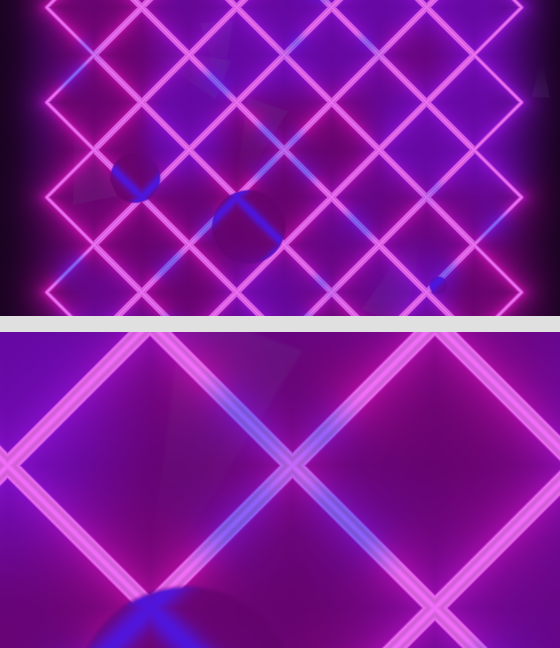
Top: the whole. Bottom: its middle third, enlarged.
Reproduce this background procedurally as a WebGL 2 fragment shader.

```glsl
#version 300 es
precision highp float;
// A diamond lattice of neon tubes, five cells wide, on a dark purple wall.
// Rotated lattice coordinates give each tube segment an id; nearby segments
// are looped over for core, halo and blue tint, then breaks and shards added.

uniform vec2 u_resolution;
out vec4 fragColor;

// Lengths are fractions of the canvas height
const float PITCH = 0.3005;
const vec2 LEFT_TIP = vec2(0.148, 0.676);
const float COLUMNS = 5.0;
const float TUBE_RADIUS = 0.0093;
const float RIM_RADIUS = 0.0055;

const vec3 NIGHT = vec3(0.10, 0.01, 0.13);
const vec3 PLUM = vec3(0.39, 0.01, 0.42);
const vec3 VIOLET = vec3(0.39, 0.03, 0.63);
const vec3 MAGENTA = vec3(0.80, 0.06, 0.70);
const vec3 PURPLE = vec3(0.58, 0.07, 0.85);
const vec3 TUBE_PINK = vec3(0.95, 0.43, 0.98);
const vec3 TUBE_BLUE = vec3(0.42, 0.36, 0.98);
const vec3 DEAD_BLUE = vec3(0.29, 0.09, 0.92);
const vec3 GLASS = vec3(0.45, 0.40, 0.60);

// Broken zones: centre and radius
const vec3 BREAKS[3] = vec3[3](
  vec3(0.428, 0.437, 0.079), vec3(0.787, 0.282, 0.116), vec3(1.387, 0.097, 0.028));

float hash(vec2 p) {
  return fract(sin(dot(p, vec2(127.1, 311.7))) * 43758.5453);
}

float noise(vec2 p) {
  vec2 i = floor(p), f = fract(p);
  f = f * f * (3.0 - 2.0 * f);
  return mix(mix(hash(i), hash(i + vec2(1, 0)), f.x),
             mix(hash(i + vec2(0, 1)), hash(i + vec2(1, 1)), f.x), f.y);
}

float disc(float d, float radius, float soft) {
  return 1.0 - smoothstep(radius - soft, radius + soft, d);
}

// Blue stretch at position t along the segment with this seed
float blueStretch(vec2 seed, float t) {
  float centre = hash(seed + 5.3);
  return step(0.62, hash(seed)) * (1.0 - smoothstep(0.1, 0.42, abs(t - centre)));
}

// Nearest tubes: x = distance, y = core coverage, z = blue tint
vec3 lattice(vec2 uv, float soft) {
  vec3 tubes = vec3(1.0, 0.0, 0.0);
  float total = 0.0001;
  for (int family = 0; family < 2; family++) {
    vec2 q = family == 0 ? uv : uv.yx;
    for (int a = 0; a < 2; a++) {
      for (int b = -1; b < 2; b++) {
        vec2 id = floor(q) + vec2(a, b);
        float column = id.x + id.y;
        float last = 2.0 * COLUMNS - 1.0;
        if (column < -0.5 || column > last + 0.5) continue;
        vec2 local = q - id;
        float overrun = max(abs(local.y - 0.5) - 0.5, 0.0);
        float d = length(vec2(local.x, overrun)) * PITCH * 0.7071;
        bool rim = column < 0.5 || column > last - 0.5;
        float weight = exp(-d / 0.015);
        tubes.x = min(tubes.x, d);
        tubes.y = max(tubes.y, disc(d, rim ? RIM_RADIUS : TUBE_RADIUS, soft));
        tubes.z += weight * blueStretch(id + 37.0 * float(family), local.y);
        total += weight;
      }
    }
  }
  tubes.z /= total;
  return tubes;
}

// Faint glass triangle, fading from its tip to its base
float shard(vec2 p, float angle, float len, float slope) {
  float c = cos(angle), s = sin(angle);
  vec2 q = vec2(c * p.x + s * p.y, c * p.y - s * p.x);
  float side = smoothstep(-0.003, 0.003, slope * q.x - abs(q.y));
  return side * smoothstep(0.0, len, q.x) * disc(q.x, len, 0.003);
}

void main() {
  vec2 pos = gl_FragCoord.xy / u_resolution.y;
  float soft = max(1.0 / u_resolution.y, 0.0015);
  vec2 cell = (pos - LEFT_TIP) / PITCH;
  vec2 uv = vec2(cell.x + cell.y, cell.x - cell.y);

  // Wall: dark margins and uneven purple light behind the lattice
  float inside = smoothstep(-0.5, 0.45, min(cell.x, COLUMNS - cell.x));
  float tone = smoothstep(0.2, 0.8, noise(pos * 4.0 + 2.7));
  vec3 color = mix(NIGHT, mix(PLUM, VIOLET, tone), inside);
  for (int i = 0; i < 7; i++) {
    vec2 seed = vec2(float(i), 3.1);
    vec2 tip = vec2(hash(seed) * 1.78, 0.3 + 0.7 * hash(seed + 1.7));
    float len = mix(0.12, 0.35, hash(seed + 4.2));
    color = mix(color, GLASS, 0.13 * shard(pos - tip, 6.283 * hash(seed + 8.6), len, 0.22));
  }

  // Broken zones switch the tubes off
  float lit = 1.0;
  for (int i = 0; i < 3; i++) {
    lit *= 1.0 - disc(length(pos - BREAKS[i].xy), BREAKS[i].z, 0.004);
  }

  // Halo, dead tubes, then bright cores with a fine lengthwise sheen
  vec3 tubes = lattice(uv, soft);
  float halo = 0.65 * exp(-tubes.x / 0.020) + 0.30 * exp(-tubes.x / 0.050);
  vec3 haloColor = mix(mix(MAGENTA, PURPLE, tone), DEAD_BLUE, 0.55 * tubes.z);
  color = mix(color, haloColor, halo * mix(0.25, 1.0, lit));
  color = mix(color, DEAD_BLUE, 0.85 * (1.0 - lit) * exp(-pow(tubes.x / 0.016, 2.0)));
  float sheen = 0.93 + 0.07 * cos(tubes.x / TUBE_RADIUS * 6.283);
  vec3 core = mix(TUBE_PINK, TUBE_BLUE, 0.75 * tubes.z) * sheen;
  color = mix(color, core, tubes.y * lit);

  fragColor = vec4(color, 1.0);
}
```
